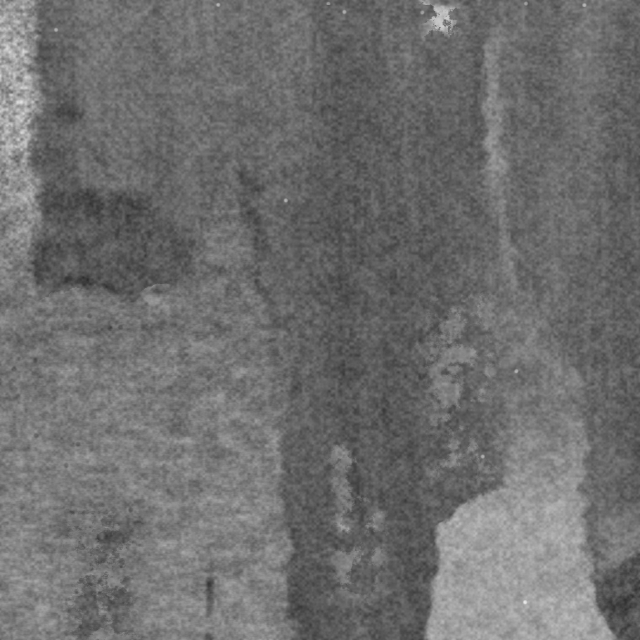
Reproduce this texture procedurally as a Shadertoy shader.

```glsl
float hash(vec2 p) {
    return fract(sin(dot(p, vec2(127.1, 311.7))) * 43758.5453);
}

float noise(vec2 p) {
    vec2 i = floor(p), f = fract(p);
    f = f * f * (3.0 - 2.0 * f);
    return mix(mix(hash(i), hash(i + vec2(1, 0)), f.x),
               mix(hash(i + vec2(0, 1)), hash(i + vec2(1, 1)), f.x), f.y);
}

// Layered noise centred on zero
float fbm(vec2 p) {
    float sum = 0.0, amp = 0.5;
    for (int i = 0; i < 5; i++) {
        sum += amp * (noise(p) - 0.5);
        p = p * 2.03 + 17.3;
        amp *= 0.62;
    }
    return sum;
}

float ramp(float x, float a, float b) {
    return clamp((x - a) / (b - a), 0.0, 1.0);
}

// Soft interval from a to b
float band(float x, float a, float b, float soft) {
    return smoothstep(a - soft, a + soft, x) * (1.0 - smoothstep(b - soft, b + soft, x));
}

float boxMask(vec2 p, vec2 center, vec2 halfSize, float soft) {
    vec2 q = abs(p - center) - halfSize;
    float d = length(max(q, 0.0)) + min(max(q.x, q.y), 0.0);
    return 1.0 - smoothstep(-soft, soft, d);
}

// Worn line, interrupted by noise
float crack(vec2 p, vec2 a, vec2 b, float width) {
    vec2 ab = b - a;
    float t = clamp(dot(p - a, ab) / dot(ab, ab), 0.0, 1.0);
    float gaps = smoothstep(0.2, 0.65, noise(p * 45.0 + 7.0));
    return gaps * (1.0 - smoothstep(0.1 * width, width, length(p - a - ab * t)));
}

// Dark wall with vertical stains
float wall(vec2 p) {
    float stains = noise(p * vec2(13.0, 2.2)) + 0.7 * noise(p * vec2(36.0, 4.5) + 5.0) - 0.85;
    float center = band(p.x, 0.42, 0.66, 0.06) * (1.0 - smoothstep(0.4, 0.95, p.y));
    return 0.385 + 0.075 * stains + 0.035 * smoothstep(0.6, 1.0, p.y) - 0.03 * center;
}

// Pale area at the left, rising to a narrow peak
float leftPlaster(vec2 p) {
    float right = 0.445 - 0.04 * ramp(p.y, 0.43, 0.57) - 0.035 * ramp(p.y, 0.57, 0.72);
    float left = mix(0.30, 0.345, ramp(p.y, 0.55, 0.72));
    left = mix(-0.2, left, smoothstep(0.50, 0.57, p.y));
    return band(p.x, left, right, 0.009) * (1.0 - smoothstep(0.66, 0.76, p.y));
}

// Thin run at the right, spreading into a stepped base
float rightRun(vec2 p) {
    float left = 0.758 + 0.03 * ramp(p.y, 0.85, 0.5);
    left -= 0.10 * ramp(p.y, 0.25, 0.17) + 0.025 * ramp(p.y, 0.17, 0.0);
    float right = 0.784 + 0.018 * ramp(p.y, 0.85, 0.58) + 0.10 * ramp(p.y, 0.58, 0.42);
    right += 0.02 * ramp(p.y, 0.42, 0.1) + 0.035 * ramp(p.y, 0.1, 0.0);
    return band(p.x, left, right, 0.008) * (1.0 - smoothstep(0.90, 0.98, p.y));
}

// Sparse round flecks, one candidate per cell
float flecks(vec2 p, float cells, float share) {
    vec2 id = floor(p * cells);
    vec2 center = 0.35 + 0.3 * vec2(hash(id + 3.1), hash(id + 8.7));
    float d = length(fract(p * cells) - center);
    return step(1.0 - share, hash(id)) * (1.0 - smoothstep(0.08, 0.34, d));
}

void mainImage(out vec4 fragColor, in vec2 fragCoord) {
    vec2 p = fragCoord / iResolution.xy;
    vec2 q = p + 0.035 * vec2(fbm(p * 20.0), fbm(p * 20.0 + 40.0));
    float blotch = fbm(p * vec2(30.0, 36.0));
    float mottle = fbm(p * 70.0 + 23.0);
    float grain = noise(p * 175.0) - 0.5 + 0.7 * (noise(p * 270.0 + 9.0) - 0.5);
    float tone = wall(q);

    // Pale plaster with horizontal wear
    float plaster = leftPlaster(q);
    float wear = fbm(p * vec2(28.0, 90.0) + 3.0);
    float leftTone = mix(0.525, 0.435, ramp(p.y, 0.0, 0.65)) + 0.16 * wear + 0.08 * blotch;
    tone = mix(tone, leftTone, plaster);
    float worn = boxMask(q, vec2(0.16, 0.09), vec2(0.06, 0.11), 0.035);
    tone -= 0.17 * worn * smoothstep(-0.15, 0.08, blotch + 0.5 * mottle);
    float rim = 1.0 - smoothstep(0.04, 0.07, q.x);
    float rimTone = mix(0.46, 0.63, smoothstep(0.45, 0.9, p.y)) + 0.25 * blotch;
    tone = mix(tone, rimTone, rim * smoothstep(0.40, 0.6, p.y));

    // Bright run and peeling spots beside it
    float runTone = mix(0.63, 0.46, smoothstep(0.16, 0.40, p.y));
    runTone += 0.08 * smoothstep(0.55, 0.8, p.y) + 0.07 * blotch;
    float peeling = boxMask(q, vec2(0.72, 0.40), vec2(0.055, 0.15), 0.03);
    tone += 0.14 * peeling * smoothstep(-0.08, 0.16, fbm(p * 34.0 + 60.0));
    float run = rightRun(q);
    tone = mix(tone, runTone, run);
    float scuffs = boxMask(q, vec2(0.56, 0.19), vec2(0.04, 0.12), 0.03);
    tone += 0.16 * scuffs * smoothstep(0.02, 0.22, fbm(p * 32.0 + 81.0));
    tone += 0.17 * boxMask(q, vec2(0.54, 0.18), vec2(0.008), 0.014);

    // Dark block, its neighbour and the cracks
    vec2 b = q + vec2(0.12 * (0.62 - q.y), 0.10 * (q.x - 0.14));
    float block = boxMask(b, vec2(0.145, 0.625), vec2(0.085, 0.075), 0.014);
    tone = mix(tone, 0.34 + 0.06 * blotch, block);
    tone -= 0.06 * block * smoothstep(0.65, 0.69, b.y);
    tone -= 0.11 * crack(b, vec2(0.06, 0.555), vec2(0.225, 0.55), 0.012);
    tone -= 0.11 * crack(b, vec2(0.235, 0.56), vec2(0.238, 0.67), 0.012);
    tone = mix(tone, 0.325, 0.8 * boxMask(q, vec2(0.28, 0.60), vec2(0.022, 0.045), 0.02));
    tone -= 0.07 * crack(q, vec2(0.05, 0.95), vec2(0.16, 0.74), 0.022);
    tone -= 0.08 * crack(q, vec2(0.38, 0.72), vec2(0.45, 0.40), 0.03);
    tone -= 0.16 * crack(p, vec2(0.328, 0.0), vec2(0.328, 0.09), 0.010);

    // Lower right stone under a pale patch
    tone += 0.10 * boxMask(q, vec2(0.98, 0.15), vec2(0.04, 0.05), 0.025);
    float stone = smoothstep(-0.008, 0.008, min(q.x - 0.93 - max(q.y - 0.07, 0.0), q.x - 0.965 + 0.5 * q.y));
    tone = mix(tone, 0.32 + 0.2 * blotch, stone);

    // Chips near the top, scattered flecks and fine grain
    float chips = boxMask(q, vec2(0.69, 0.972), vec2(0.025, 0.025), 0.012);
    tone = mix(tone, 0.74, chips * smoothstep(-0.08, 0.06, fbm(p * 42.0 + 11.0)));
    tone += 0.25 * flecks(p, 75.0, 0.003 + 0.04 * smoothstep(0.96, 1.0, p.y));
    tone -= 0.13 * flecks(p + 0.37, 60.0, 0.015) * max(plaster, run);
    tone += 0.07 * blotch + 0.07 * mottle;
    tone += grain * mix(0.11, 0.24, rim * smoothstep(0.5, 0.8, p.y));
    fragColor = vec4(vec3(clamp(tone, 0.0, 1.0)), 1.0);
}
```
